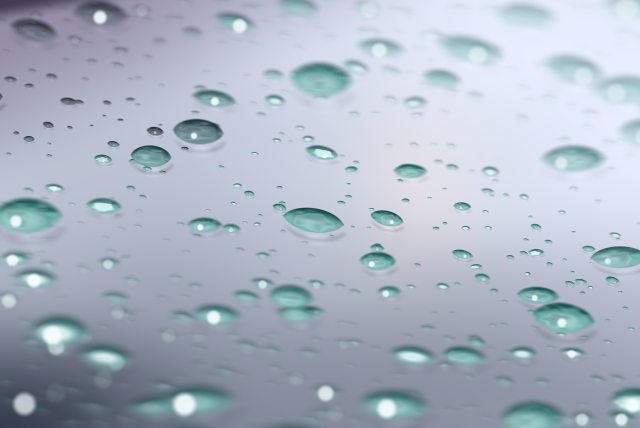
Give the GLSL for this texture, as a Shadertoy shader.

```glsl
// Water drops on a pale, glossy sheet, seen at a low angle with a shallow band of focus.

#define ASPECT 1.5
#define TILT 0.13
#define DEFOCUS 0.046
#define SHADOW 0.11
#define DEEP_TEAL vec3(0.15, 0.40, 0.40)
#define TEAL vec3(0.47, 0.72, 0.70)
#define PALE vec3(0.86, 0.95, 0.95)
#define INK vec3(0.17, 0.18, 0.23)
#define SLATE vec3(0.41, 0.42, 0.49)

float hash(vec2 p) {
    return fract(sin(dot(p, vec2(127.1, 311.7))) * 43758.5453);
}

float noise(vec2 p) {
    vec2 i = floor(p), f = fract(p);
    f = f * f * (3.0 - 2.0 * f);
    return mix(mix(hash(i), hash(i + vec2(1, 0)), f.x),
               mix(hash(i + vec2(0, 1)), hash(i + vec2(1, 1)), f.x), f.y);
}

// Smooth coverage: 1 inside, 0 outside, with an edge of half width w
float cover(float d, float w) {
    return 1.0 - smoothstep(-w, w, d);
}

// Rounded lens of half width 1 and half height h: a vesica blended with an ellipse
float lens(vec2 q, float h) {
    float radius = (1.0 + h * h) / (2.0 * h);
    float vesica = length(vec2(q.x, abs(q.y) + radius - h)) - radius;
    float ellipse = (length(q / vec2(1.0, h)) - 1.0) * h;
    return mix(vesica, ellipse, 0.55);
}

// Blur radius grows away from the slanted focus line
float blurAt(vec2 uv) {
    float away = abs(uv.y - 0.72 + 0.37 * uv.x);
    return max(0.0016, 0.7 / iResolution.y) + DEFOCUS * max(away - 0.06, 0.0);
}

// Soft lighting of the sheet
vec3 sheet(vec2 uv) {
    float light = 0.56 + 0.21 * smoothstep(0.0, 0.6, uv.y);
    light += 0.17 * smoothstep(0.6, 1.9, uv.x + 0.9 * uv.y);
    light -= 0.30 * (1.0 - smoothstep(0.0, 0.45, length(uv * vec2(1.0, 1.3))));
    float mauve = smoothstep(-0.10, 0.25, uv.y - 0.66 - 0.6 * uv.x);
    light -= 0.22 * mauve;
    light -= 0.32 * smoothstep(0.94, 0.99, uv.y - 0.25 * uv.x);
    light += 0.05 * (noise(uv * vec2(4.0, 6.0) + 3.0) - 0.5);
    vec2 glow = (uv - vec2(0.65, 0.55)) / vec2(0.10, 0.22);
    vec3 col = light + vec3(-0.025, 0.0, 0.065);
    col += mauve * vec3(0.035, -0.01, 0.02);
    return col + exp(-dot(glow, glow)) * vec3(0.06, 0.025, -0.005);
}

// Paints one drop with half width r, centred at c
vec3 paintDrop(vec3 col, vec2 p, vec2 c, float r, float seed) {
    vec2 uv = c / vec2(ASPECT, 1.0);
    float blur = blurAt(uv), soft = blur / r;
    float kind = hash(vec2(seed, 4.7)), side = hash(vec2(seed, 9.1)) - 0.5;
    float h = mix(0.36, 0.54, hash(vec2(seed, 2.3)));
    float a = TILT + 0.3 * side;
    vec2 q = mat2(cos(a), sin(a), -sin(a), cos(a)) * (p - c) / r;
    if (length(q) > 2.2 + 2.0 * soft) return col;

    float d = lens(q, h);
    float dark = (1.0 - smoothstep(0.25, 0.38, uv.x)) * smoothstep(0.60, 0.70, uv.y);
    float haze = smoothstep(1.15, 1.8, uv.x + uv.y);
    float strength = min(1.0, 0.5 / soft) * (1.0 - 0.5 * haze);

    // Crescent shadow and faint light patch below
    float low = cover(lens(q - vec2(0.12, -0.75 * h), h), soft + 0.05);
    float high = cover(lens(q - vec2(0.06, -0.42 * h), h), soft + 0.05);
    col -= SHADOW * strength * max(low - high, 0.0);
    col += 0.07 * strength * cover(lens((q - vec2(0.2, -1.5 * h)) * 2.5, h), 0.3 + soft);

    // Refracted body, bright window and dark upper rim
    float n = noise(q * vec2(3.0, 8.0) + seed * 57.0);
    n = mix(n, 0.5, smoothstep(0.0, 0.4, soft));
    float v = q.y / h;
    float tone = smoothstep(0.1, 0.9, 0.7 * n + 0.2 - 0.35 * v);
    vec3 body = mix(mix(DEEP_TEAL, TEAL, tone), mix(INK, SLATE, tone), dark);
    vec2 o = vec2(0.5 * side, -0.18 * h);
    float shape = length((q - o) / vec2(0.72, 0.62 * h)) - 1.0 + 0.9 * (n - 0.5);
    float pale = mix(kind > 0.72 ? 0.95 : 0.38, 0.18, dark);
    body = mix(body, PALE, pale * cover(shape, 0.18 + soft));
    body *= 1.0 - 0.35 * smoothstep(-0.16, 0.0, d) * smoothstep(-0.2, 0.7, v);
    col = mix(col, body, strength * cover(d, soft));

    // Glint, spread into a disc when out of focus
    vec2 g = q - vec2(0.9 * side, -0.35 * h);
    float spot = cover(length(g) - 0.08 - 0.8 * soft, 0.04 + 0.25 * soft);
    float shine = step(0.45, hash(vec2(seed, 6.6))) * smoothstep(0.006, 0.03, r);
    return mix(col, vec3(0.97, 0.99, 1.0), 0.9 * shine * spot * (1.0 - 0.5 * haze));
}

// Jittered grid of drops; size holds the smallest and largest half width
vec3 scatter(vec3 col, vec2 p, float cell, vec2 size, float share, float salt) {
    vec2 grid = cell * vec2(1.0, 0.72), home = floor(p / grid);
    for (int j = -1; j <= 1; j++)
    for (int i = -1; i <= 1; i++) {
        vec2 id = home + vec2(i, j);
        float seed = hash(id + salt);
        if (hash(id + salt + 31.0) > share) continue;
        vec2 jitter = vec2(hash(id + salt + 7.3), hash(id + salt + 13.9));
        vec2 c = (id + 0.12 + 0.76 * jitter) * grid;
        float r = mix(size.x, size.y, seed * seed) * mix(1.2, 0.85, c.y);
        col = paintDrop(col, p, c, r, seed);
    }
    return col;
}

void mainImage(out vec4 fragColor, in vec2 fragCoord) {
    vec2 uv = fragCoord / iResolution.xy;
    vec2 p = uv * vec2(ASPECT, 1.0);
    vec3 col = sheet(uv);
    col = scatter(col, p, 0.045, vec2(0.004, 0.011), 0.36, 5.0);
    col = scatter(col, p, 0.100, vec2(0.012, 0.027), 0.42, 17.0);
    col = scatter(col, p, 0.200, vec2(0.038, 0.080), 0.72, 41.0);
    fragColor = vec4(clamp(col, 0.0, 1.0), 1.0);
}
```
